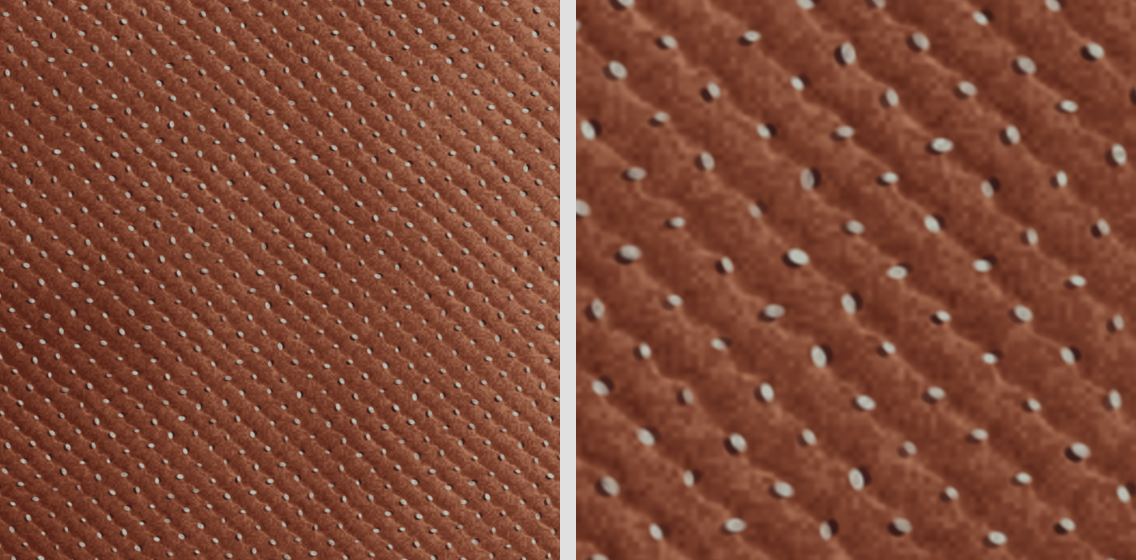
Left, the full canvas; right, a detail of the centre.
Give the GLSL for this texture, as a Shadertoy shader.

```glsl
const float ROW_PITCH = 0.0508;    // rib spacing, measured along x
const float STITCH_PITCH = 0.0538; // stitch spacing, measured along x - y
const vec2 LATTICE_ORIGIN = vec2(-0.310, 0.9826);
const float ROW_STAGGER = 0.24;    // shift of odd rows, in stitches
const float PLACE_JITTER = 0.13;
const float WARP = 0.010;
const float FLECK_RADIUS = 0.0038;
const float RIDGE_WIDTH = 0.085;   // in ribs
const float SCALLOP = 0.07;        // in ribs
const float GRAIN = 0.34;

const vec3 SHADOW = vec3(0.35, 0.145, 0.095);
const vec3 LEATHER = vec3(0.49, 0.26, 0.18);
const vec3 SHEEN = vec3(0.67, 0.45, 0.345);
const vec3 HOLE = vec3(0.20, 0.09, 0.085);
const vec3 FLECK = vec3(0.73, 0.74, 0.70);
const float TAU = 6.2831853;

float hash(vec2 p) {
    vec3 q = fract(vec3(p.xyx) * 0.1031);
    q += dot(q, q.yzx + 33.33);
    return fract((q.x + q.y) * q.z);
}

vec2 hash2(vec2 p) {
    return vec2(hash(p + 17.0), hash(p + 71.0));
}

float noise(vec2 p) {
    vec2 i = floor(p), f = fract(p);
    f = f * f * (3.0 - 2.0 * f);
    return mix(mix(hash(i), hash(i + vec2(1, 0)), f.x),
               mix(hash(i + vec2(0, 1)), hash(i + vec2(1, 1)), f.x), f.y);
}

// Soft mask of an ellipse whose long axis points along dir
float ellipse(vec2 p, vec2 dir, vec2 radii, float soft) {
    vec2 q = vec2(dot(p, dir), dot(p, vec2(-dir.y, dir.x)));
    float d = (length(q / radii) - 1.0) * min(radii.x, radii.y);
    return 1.0 - smoothstep(-soft, soft, d);
}

void mainImage(out vec4 fragColor, in vec2 fragCoord) {
    vec2 uv = fragCoord / iResolution.xy;
    float soft = max(0.0016, 1.0 / iResolution.y);

    // Diagonal lattice, gently bent by the cloth
    vec2 bent = uv + WARP * (vec2(noise(uv * 3.0), noise(uv * 3.0 + 9.0)) - 0.5);
    float across = (bent.x + bent.y - LATTICE_ORIGIN.y) / ROW_PITCH;
    float row = floor(across + 0.5);
    float rib = across - row;
    float shift = ROW_STAGGER * mod(row, 2.0) + 0.16 * (hash(vec2(row + 90.0, 5.0)) - 0.5);
    float along = (bent.x - bent.y - LATTICE_ORIGIN.x) / STITCH_PITCH - shift;
    float stitch = floor(along + 0.5);
    float step01 = along - stitch;
    vec2 id = vec2(row, stitch) + 100.0;

    // Broad light, brightest toward the upper right
    float tone = 0.47 + 0.40 * (uv.x - 0.5) + 0.16 * (uv.y - 0.5);
    tone += 0.20 * (noise(uv * 5.0 + 3.0) - 0.5);

    // Rounded ribs with a thin scalloped ridge on each row
    float relief = 0.7 + 0.6 * noise(uv * 9.0 + 40.0);
    tone -= 0.12 * relief * sin(TAU * rib);
    float wobble = SCALLOP * cos(TAU * (step01 + 0.15)) + 0.16 * (noise(uv * 85.0) - 0.5);
    float ridge = (rib + 0.04 - wobble) / RIDGE_WIDTH;
    tone += 0.25 * relief * exp(-ridge * ridge);
    float groove = (rib - 0.17 - wobble) / 0.12;
    tone -= 0.10 * relief * exp(-groove * groove);

    // Nap of the surface
    tone += GRAIN * (noise(uv * 260.0) - 0.5);
    tone += 0.6 * GRAIN * (noise(uv * 110.0 + 7.0) - 0.5);
    tone = clamp(tone, 0.0, 1.0);
    vec3 color = mix(SHADOW, LEATHER, min(tone * 2.0, 1.0));
    color = mix(color, SHEEN, max(tone * 2.0 - 1.0, 0.0));

    // Stitch position, back in canvas units
    vec2 local = vec2(step01 * STITCH_PITCH, rib * ROW_PITCH);
    vec2 p = 0.5 * vec2(local.x + local.y, local.y - local.x);
    p -= PLACE_JITTER * 0.5 * STITCH_PITCH * (hash2(id) - 0.5);

    // Dark hole beside a pale fleck, each with its own turn and wear
    float angle = -0.75 + 1.5 * (hash(id + 31.0) - 0.5);
    vec2 dir = vec2(cos(angle), sin(angle));
    float side = hash(id + 47.0) < 0.7 ? -1.0 : 1.0;
    vec2 holeAt = side * vec2(0.0044, 0.0022 * (0.5 + hash(id + 13.0)));
    float size = FLECK_RADIUS * (0.8 + 0.45 * hash(id + 59.0));
    float hole = ellipse(p - holeAt, dir, size * vec2(1.25, 0.85), soft);
    float fleck = ellipse(p, dir, size * vec2(1.3, 0.85), soft);
    color = mix(color, HOLE, hole * (0.5 + 0.45 * hash(id + 83.0)));
    float glint = 0.65 + 0.35 * hash(id + 23.0);
    glint *= 0.75 + 0.5 * noise(uv * 240.0 + 60.0);
    color = mix(color, FLECK, fleck * min(glint, 1.0));

    fragColor = vec4(color, 1.0);
}
```
